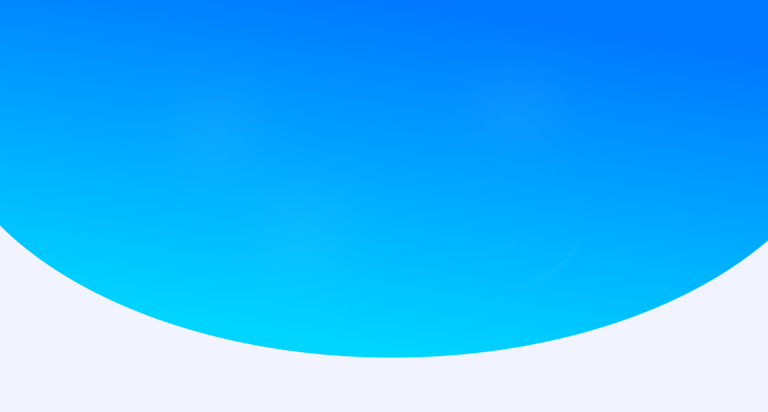
Reproduce this background procedurally as a WebGL 2 fragment shader.

```glsl
#version 300 es
precision highp float;

uniform vec2 u_resolution;
out vec4 fragColor;

#define PAPER vec3(0.945, 0.952, 1.0)
#define DEEP_BLUE vec3(0.0, 0.47, 1.0)
#define CYAN vec3(0.0, 0.835, 1.0)
#define BOWL_CENTER vec2(0.0195, 0.288)
#define BOWL_RADII vec2(1.107, 0.656)
#define GRADIENT_SLOPE vec2(-0.178, -1.15)
#define GRADIENT_MIDDLE 0.589
#define GLOW_STRENGTH 0.035
#define STREAK_STRENGTH 0.06

// Approximate signed distance to an ellipse, negative inside.
float ellipseDistance(vec2 p, vec2 radii) {
    float k = length(p / radii);
    float slope = length(p / (radii * radii));
    return k * (k - 1.0) / max(slope, 1e-4);
}

float segmentDistance(vec2 p, vec2 a, vec2 b) {
    vec2 ab = b - a;
    float along = clamp(dot(p - a, ab) / dot(ab, ab), 0.0, 1.0);
    return length(p - a - ab * along);
}

float softSpot(vec2 p, vec2 center, float radius) {
    vec2 d = (p - center) / radius;
    return exp(-dot(d, d));
}

// Wide pale patches: xy is the center, z the radius.
float paleGlow(vec2 p) {
    vec3 spots[3] = vec3[3](
        vec3(-0.41, 0.18, 0.12),
        vec3(0.32, 0.24, 0.11),
        vec3(-0.20, -0.06, 0.13));
    float glow = 0.0;
    for (int i = 0; i < 3; i++) {
        glow += softSpot(p, spots[i].xy, spots[i].z);
    }
    return glow;
}

// Faint curved reflection, a short streak and a tiny glint.
float reflections(vec2 p) {
    vec2 q = p - vec2(0.283, 0.017);
    float radius = length(q);
    float facing = dot(q / max(radius, 1e-4), vec2(0.62, -0.785));
    float ring = exp(-pow((radius - 0.217) / 0.007, 2.0));
    float arc = ring * smoothstep(0.84, 0.99, facing);
    float lineDistance = segmentDistance(p, vec2(0.245, -0.118), vec2(0.312, -0.093));
    float streak = 0.6 * exp(-pow(lineDistance / 0.009, 2.0));
    float glint = 0.6 * softSpot(p, vec2(0.473, -0.03), 0.006);
    return arc + streak + glint;
}

void main() {
    // Centered coordinates in units of the canvas height.
    vec2 p = (gl_FragCoord.xy - 0.5 * u_resolution) / u_resolution.y;
    float pixel = 1.0 / u_resolution.y;

    // Slightly tilted sky gradient.
    float blend = clamp(GRADIENT_MIDDLE + dot(p, GRADIENT_SLOPE), 0.0, 1.0);
    vec3 sky = mix(DEEP_BLUE, CYAN, blend);
    sky = mix(sky, vec3(1.0), GLOW_STRENGTH * paleGlow(p));
    sky = mix(sky, vec3(0.5, 0.9, 1.0), STREAK_STRENGTH * reflections(p));

    // Curved lower edge; everything above the ellipse center stays sky.
    vec2 bowl = p - BOWL_CENTER;
    bowl.y = min(bowl.y, 0.0);
    float edge = ellipseDistance(bowl, BOWL_RADII);
    float outside = smoothstep(-0.75 * pixel, 0.75 * pixel, edge);

    fragColor = vec4(mix(sky, PAPER, outside), 1.0);
}
```
